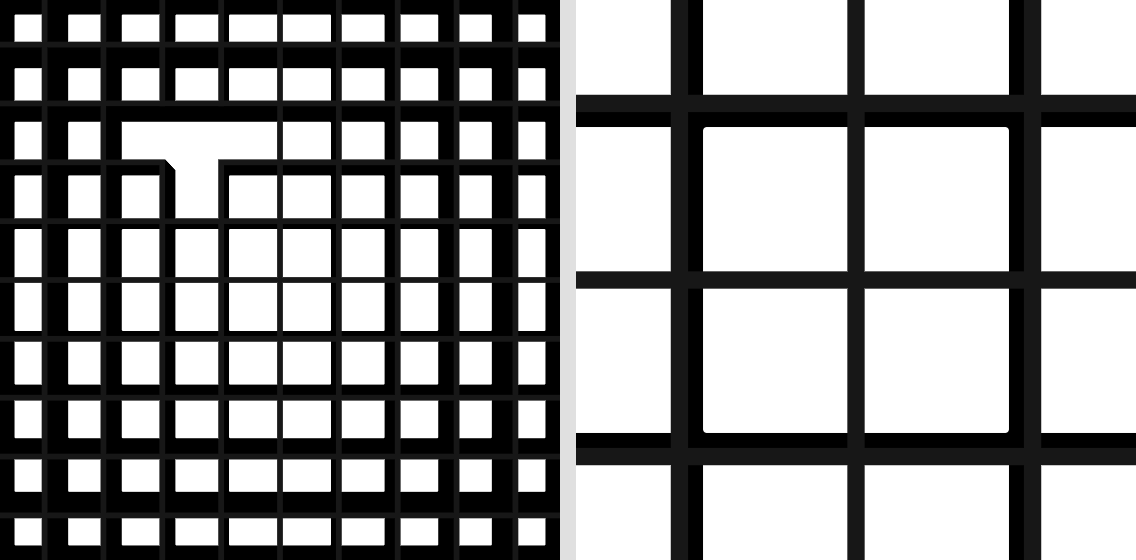
Left, the full canvas; right, a detail of the centre.
A WebGL 2 fragment shader for this pattern:

```glsl
#version 300 es
precision highp float;

#define PITCH 0.1051       // bar spacing, in canvas widths
#define BAR_HALF 0.049     // half bar width, in pitches
#define BACK_SCALE 0.911   // size of the far face relative to the near face
#define CORNER 0.022       // rounding of far corners, in pitches
#define WALL_COLOR vec3(0.0)
#define BAR_COLOR vec3(0.09)
#define OPEN_COLOR vec3(1.0)

uniform vec2 u_resolution;
out vec4 fragColor;

// Distances below are positive inside a shape.
float boxInside(vec2 p, vec2 lo, vec2 hi) {
    vec2 d = min(p - lo, hi - p);
    return min(d.x, d.y);
}

float coverage(float d, float pixel) {
    return clamp(d / pixel + 0.5, 0.0, 1.0);
}

// Near faces of the bars, one at every whole pitch from the centre
float barInside(vec2 p) {
    vec2 d = BAR_HALF - abs(p - round(p));
    return max(d.x, d.y);
}

// Part of each cell left clear by its near bars and receding walls
float openingInside(vec2 p) {
    vec2 a = abs(p);
    vec2 cell = floor(a);
    vec2 nearSide = a - cell - BAR_HALF;
    vec2 farSide = (cell + 1.0 - BAR_HALF) * BACK_SCALE - a;
    float rounded = CORNER - length(max(CORNER - farSide, 0.0));
    return min(min(nearSide.x, nearSide.y), rounded);
}

// Area where bar segments are missing: three cells and one below
float gapInside(vec2 p) {
    float h = BAR_HALF;
    float across = boxInside(p, vec2(-3.0 + h, 2.0 + h), vec2(-h, 3.0 - h));
    float stem = boxInside(p, vec2(-2.0 + h, 1.0 + h), vec2(-1.0 - h, 2.3));
    return max(across, stem);
}

// Clear part of that area, with the cut wall end receding to the centre
float gapOpeningInside(vec2 p) {
    float h = BAR_HALF;
    float farEdge = (3.0 - h) * BACK_SCALE;
    float across = boxInside(p, vec2(-farEdge, 2.0 + h), vec2(-h, farEdge));
    float wallEdge = (2.0 - h) * max(BACK_SCALE, p.y / (2.0 + h));
    float stem = boxInside(p, vec2(-wallEdge, 1.0 + h), vec2(-1.0 - h, 2.3));
    return max(across, stem);
}

void main() {
    vec2 p = (gl_FragCoord.xy / u_resolution - 0.5) / PITCH;
    float pixel = 1.0 / (PITCH * min(u_resolution.x, u_resolution.y));

    float bars = coverage(barInside(p), pixel) * (1.0 - coverage(gapInside(p), pixel));
    float clearArea = coverage(max(openingInside(p), gapOpeningInside(p)), pixel);

    vec3 color = mix(WALL_COLOR, BAR_COLOR, bars);
    color = mix(color, OPEN_COLOR, clearArea);
    fragColor = vec4(color, 1.0);
}
```
